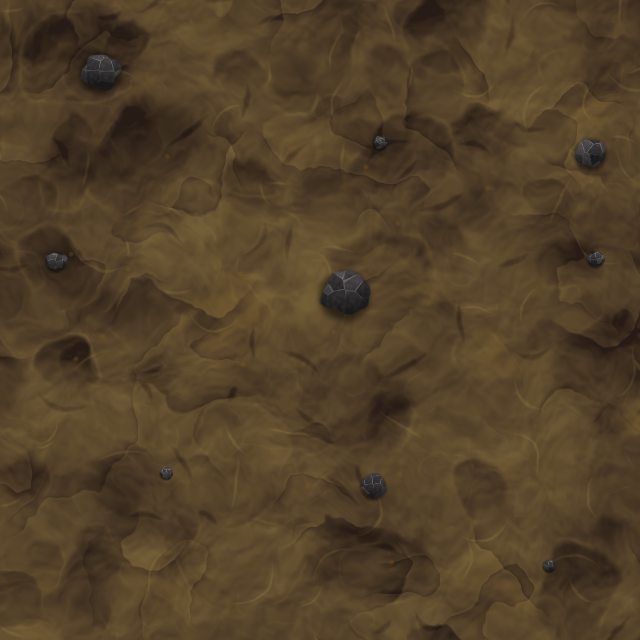
A WebGL 2 fragment shader for this texture:

```glsl
#version 300 es
precision highp float;
// Painted brown mud with soft hollows, folded ridges, fine pale strokes and a few dark stones.

uniform vec2 u_resolution;
out vec4 fragColor;

const vec3 MUD_DARK = vec3(0.20, 0.148, 0.103);
const vec3 MUD_MID = vec3(0.318, 0.245, 0.157);
const vec3 MUD_LIGHT = vec3(0.42, 0.342, 0.20);
const vec3 OCHRE = vec3(0.52, 0.34, 0.10);
const vec3 STONE_DARK = vec3(0.10, 0.098, 0.10);
const vec3 STONE_LIGHT = vec3(0.35, 0.33, 0.34);
const vec3 STONE_EDGE = vec3(0.52, 0.50, 0.50);
const float BASE_TONE = 0.625;
const float RELIEF_SCALE = 4.5;
const float HOLLOW_CELLS = 6.0;
const float DIMPLE_CELLS = 11.0;
const float STROKE_CELLS = 12.0;
const float SPECK_CELLS = 22.0;
const float STONE_CELLS = 3.0;

vec2 hash2(vec2 cell) {
    uvec2 v = uvec2(ivec2(cell) + 4096) * uvec2(1597u, 7919u);
    uint n = (v.x ^ (v.y << 7)) * 48271u;
    n = (n ^ (n >> 15)) * 739391u;
    n ^= n >> 13;
    uint m = (n ^ (n >> 11)) * 668265u;
    m ^= m >> 14;
    return vec2(n & 65535u, m & 65535u) / 65535.0;
}

mat2 rotation(float a) { return mat2(cos(a), sin(a), -sin(a), cos(a)); }

float gradientAt(vec2 cell, vec2 offset) {
    float a = 6.2832 * hash2(cell).x;
    return dot(vec2(cos(a), sin(a)), offset);
}

float noise(vec2 p) {
    vec2 i = floor(p), f = p - i;
    vec2 u = f * f * f * (f * (f * 6.0 - 15.0) + 10.0);
    vec2 e = vec2(1, 0);
    return mix(mix(gradientAt(i, f), gradientAt(i + e, f - e), u.x),
               mix(gradientAt(i + e.yx, f - e.yx), gradientAt(i + 1.0, f - 1.0), u.x), u.y);
}

float fbm(vec2 p) {
    float sum = 0.0, amp = 1.0;
    for (int i = 0; i < 5; i++) {
        sum += amp * noise(p);
        p = rotation(0.6) * p * 2.03 + 11.3;
        amp *= 0.5;
    }
    return sum;
}

// Scattered rounded hollows (and some raised slabs) with thin pale rims
float hollows(vec2 q, float density) {
    vec2 home = floor(q);
    float tone = 0.0;
    for (int k = 0; k < 9; k++) {
        vec2 id = home + vec2(k % 3 - 1, k / 3 - 1);
        vec2 place = hash2(id), kind = hash2(id + 71.0), form = hash2(id + 143.0);
        vec2 local = q - id - 0.2 - 0.6 * place;
        vec2 a = abs(rotation(form.x * 3.14) * local * vec2(0.85, 1.15));
        float size = mix(0.18, 0.50, kind.x);
        float d = pow(dot(a * a, a) + 1e-5, 1.0 / 3.0) - size;
        float soft = mix(0.025, 0.13, form.y);
        float inside = smoothstep(soft, -soft, d);
        float strength = kind.y < density ? mix(0.22, 0.52, place.y) : -0.14;
        float overhang = clamp(0.85 + 0.55 * local.y / size, 0.3, 1.5);
        float rim = exp(-pow((d - 0.03) / 0.02, 2.0)) * smoothstep(0.0, 0.3, noise(q * 2.3 + id));
        tone += 0.18 * rim - inside * strength * overhang;
    }
    return max(tone, -0.65);
}

// Overlapping folds: a lit lip with shade beneath it
float folds(vec2 q, vec2 maskPoint) {
    float fold = noise(q);
    float gate = smoothstep(-0.05, 0.3, noise(maskPoint));
    float under = smoothstep(-0.012, 0.012, fold);
    return gate * mix(0.18 * exp(fold / 0.04), -0.42 * exp(-fold / 0.09), under);
}

// Short tapered arcs: mostly pale scratches, some broader dark creases
float strokes(vec2 p, float px) {
    vec2 q = p * STROKE_CELLS, home = floor(q);
    float tone = 0.0;
    for (int k = 0; k < 9; k++) {
        vec2 id = home + vec2(k % 3 - 1, k / 3 - 1);
        vec2 place = hash2(id + 211.0), form = hash2(id + 307.0), kind = hash2(id + 401.0);
        vec2 s = rotation(form.x * 6.2832) * (q - id - place);
        float reach = mix(0.2, 0.6, form.y), along = s.x / reach;
        float taper = max(1.0 - along * along, 0.0);
        bool dark = kind.y > 0.7;
        float width = (dark ? 0.07 : 0.026) * taper;
        float dist = abs(s.y - (place.x - 0.5) * 2.6 * s.x * s.x);
        float line = smoothstep(width + px * STROKE_CELLS, width * 0.2, dist) * taper;
        tone += step(kind.x, 0.7) * line * (dark ? -0.38 : 0.30);
    }
    return tone;
}

// Cellular facets: x is distance to a seam, y is the facet's random shade
vec2 facets(vec2 p) {
    vec2 home = floor(p);
    float first = 9.0, second = 9.0, shade = 0.0;
    for (int k = 0; k < 9; k++) {
        vec2 id = home + vec2(k % 3 - 1, k / 3 - 1), h = hash2(id + 503.0);
        float d = length(p - id - 0.15 - 0.7 * h);
        if (d < first) { second = first; first = d; shade = h.x; }
        else second = min(second, d);
    }
    return vec2(second - first, shade);
}

vec3 addStone(vec3 ground, vec2 p, float px) {
    vec2 id = floor(p * STONE_CELLS);
    float rank = mod((id.x + 3.0 * id.y) * 4.0 + 1.0, 9.0) / 8.0;
    float radius = mix(0.009, 0.036, pow(rank, 2.3));
    vec2 u = (p - (id + 0.2 + 0.6 * hash2(id + 607.0)) / STONE_CELLS) / radius;
    float body = length(u * vec2(0.95, 1.05)) + 0.35 * noise(u * 1.3 + id * 7.0);
    float shadow = smoothstep(1.35, 0.8, length(u + vec2(0.05, 0.15)));
    vec2 facet = facets(u * 1.4 + id * 13.0);
    float light = clamp(0.40 + 0.4 * u.y + 0.6 * (facet.y - 0.5) + 0.2 * noise(u * 5.0), 0.0, 1.0);
    vec3 rock = mix(STONE_DARK, STONE_LIGHT, light);
    float seam = smoothstep(0.07 + px / radius, 0.0, facet.x) * smoothstep(-0.4, 0.5, u.y);
    rock = mix(rock, STONE_EDGE, 0.65 * seam * smoothstep(1.0, 0.75, body));
    float aa = 1.2 * px / radius;
    return mix(ground * (1.0 - 0.5 * shadow), rock, smoothstep(1.0 + aa, 1.0 - aa, body));
}

void main() {
    vec2 p = gl_FragCoord.xy / u_resolution.y;
    float px = 1.0 / u_resolution.y;
    vec2 warp = vec2(fbm(p * 5.0 + 3.7), fbm(p * 5.0 + 29.1));
    vec2 w = p + 0.05 * warp, lightly = p + 0.03 * warp;

    // Broad relief lit from above, cut by large and small hollows
    float height = fbm(w * RELIEF_SCALE);
    float slope = height - fbm((w + vec2(-0.003, 0.009)) * RELIEF_SCALE);
    float tone = BASE_TONE + 0.32 * height + 1.6 * slope;
    tone += hollows(lightly * HOLLOW_CELLS, 0.72);
    tone += 0.55 * hollows(lightly * DIMPLE_CELLS + 37.0, 0.42);
    tone += folds(w * 5.5 + 41.0, p * 5.0 + 83.0);
    tone += 0.75 * folds(w * 9.0 + 17.0, p * 6.0 + 53.0);

    // Brushwork and pale scratches
    tone += 0.10 * fbm(rotation(0.7) * w * vec2(18.0, 40.0));
    tone += strokes(p + 0.014 * warp, px);

    tone = clamp(tone, -0.2, 1.15);
    vec3 color = tone < 0.5 ? mix(MUD_DARK, MUD_MID, tone * 2.0) : mix(MUD_MID, MUD_LIGHT, tone * 2.0 - 1.0);

    // Ochre stains and specks
    float stain = smoothstep(0.1, 0.6, noise(p * 7.0 + 61.0)) * smoothstep(0.4, 0.9, tone);
    vec2 cell = floor(p * SPECK_CELLS), h = hash2(cell + 701.0);
    float dotDistance = length(fract(p * SPECK_CELLS) - 0.25 - 0.5 * h);
    float speck = step(hash2(cell + 809.0).x, 0.04) * smoothstep(0.12, 0.03, dotDistance);
    color = mix(color, OCHRE, 0.12 * stain + 0.35 * speck);

    fragColor = vec4(addStone(color, p, px), 1.0);
}
```
